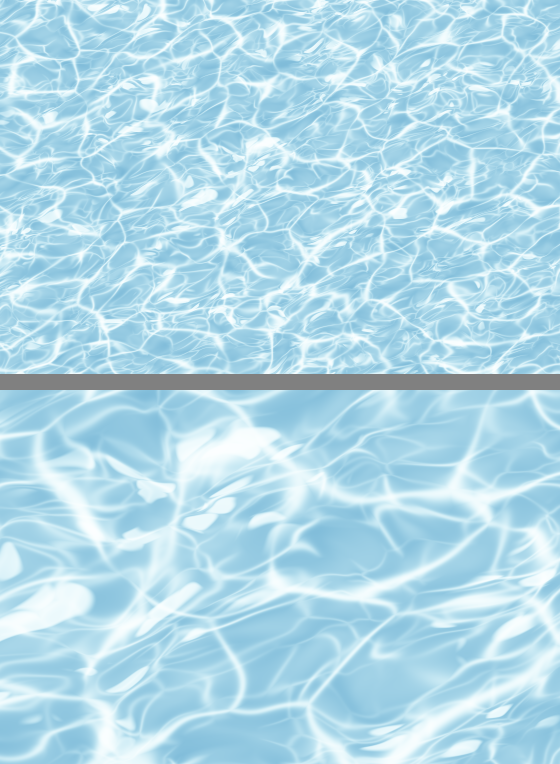
Top, the full canvas; bottom, a detail of the centre.
Write a WebGL 1 fragment shader that draws this texture.

```glsl
precision highp float;
// Sunlit pool water: bright caustic threads, loops and flecks over pale blue.
// Cellular noise, bent by layered sines and stretched along a rising diagonal,
// gives the light nets; the summed light is mapped to a blue-to-white ramp.

uniform vec2 u_resolution;

mat2 turn(float a) {
  return mat2(cos(a), sin(a), -sin(a), cos(a));
}

vec2 hash2(vec2 cell) {
  return fract(sin(vec2(dot(cell, vec2(127.1, 311.7)),
                        dot(cell, vec2(269.5, 183.3)))) * 43758.545);
}

// Slow uneven swell, -1 to 1
float swell(vec2 p) {
  return 0.5 * (sin(p.x + 1.7 * sin(0.8 * p.y)) +
                sin(1.3 * p.y + 1.4 * sin(0.7 * p.x + 2.0)));
}

// Bends space with sines of rising frequency, each in a new direction
vec2 ripple(vec2 p, float frequency, float strength) {
  for (int i = 0; i < 5; i++) {
    float k = float(i);
    vec2 q = turn(1.3 * k + 0.4) * p;
    p += strength / frequency * sin(frequency * q.yx + vec2(k, 2.0 * k + 1.0));
    frequency *= 1.7;
  }
  return p;
}

// Cellular noise: x = distance to nearest point, y = gap to the second nearest
vec2 cells(vec2 p) {
  vec2 home = floor(p);
  float nearest = 8.0;
  float second = 8.0;
  for (int j = -1; j <= 1; j++) {
    for (int i = -1; i <= 1; i++) {
      vec2 cell = home + vec2(float(i), float(j));
      float d = length(cell + 0.05 + 0.9 * hash2(cell) - p);
      second = min(second, max(nearest, d));
      nearest = min(nearest, d);
    }
  }
  return vec2(nearest, second - nearest);
}

// Sharp core that fades quickly
float thread(float d, float width) {
  float t = width * width / (width * width + d * d);
  return t * t;
}

vec3 water(vec2 p) {
  // Flow runs up to the right; features are longer along it
  vec2 flow = turn(-0.36) * p * vec2(0.62, 1.0);
  vec2 bent = ripple(flow, 15.0, 0.3);
  vec2 choppy = ripple(turn(0.2) * flow + 3.0, 31.0, 0.36);
  float patches = swell(17.0 * flow + 1.0);
  float detail = swell(53.0 * bent + 4.0);
  float broken = swell(89.0 * choppy);

  // Three nets of light, from broad to fine
  vec2 broad = cells(10.5 * bent + 2.0);
  vec2 middle = cells(vec2(16.0, 21.0) * choppy + 17.0);
  vec2 fine = cells(vec2(28.0, 48.0) * choppy + 41.0);
  float width = 0.065 + 0.05 * smoothstep(0.0, 0.9, detail);
  float light = max(0.0, 1.4 + 1.1 * detail) * thread(broad.y, width);
  light += max(0.0, 0.65 + 0.35 * patches + 0.8 * broken) * thread(middle.y, 0.095);
  light += max(0.0, 0.25 + 0.5 * detail) * thread(fine.y, 0.16);

  // Closed loops and solid flecks gather in the lively patches
  float lively = smoothstep(-0.4, 0.7, patches + 0.6 * detail);
  light += 0.55 * lively * thread(middle.x - 0.3, 0.055);
  light += 1.7 * lively * smoothstep(0.42, 0.3, fine.x) * smoothstep(0.2, 0.55, broken);

  // Soft shading of the water body
  float body = 0.572 + 0.03 * swell(37.0 * bent) + 0.045 * swell(113.0 * choppy);
  body += 0.06 * (0.45 - broad.x) + 0.05 * (0.4 - fine.x) + 0.01 * patches;

  // Ramp from blue to white, red falling fastest
  float red = mix(body, 0.99, 1.0 - exp(-light));
  float depth = (1.0 - red) / 0.48;
  return vec3(red, 1.0 - 0.25 * pow(depth, 1.3), 1.0 - 0.14 * pow(depth, 1.4));
}

void main() {
  // Average four samples for smooth edges
  vec3 color = vec3(0.0);
  for (int j = 0; j < 2; j++) {
    for (int i = 0; i < 2; i++) {
      vec2 offset = 0.5 * vec2(float(i), float(j)) - 0.25;
      color += water((gl_FragCoord.xy + offset) / u_resolution.y);
    }
  }
  gl_FragColor = vec4(0.25 * color, 1.0);
}
```
